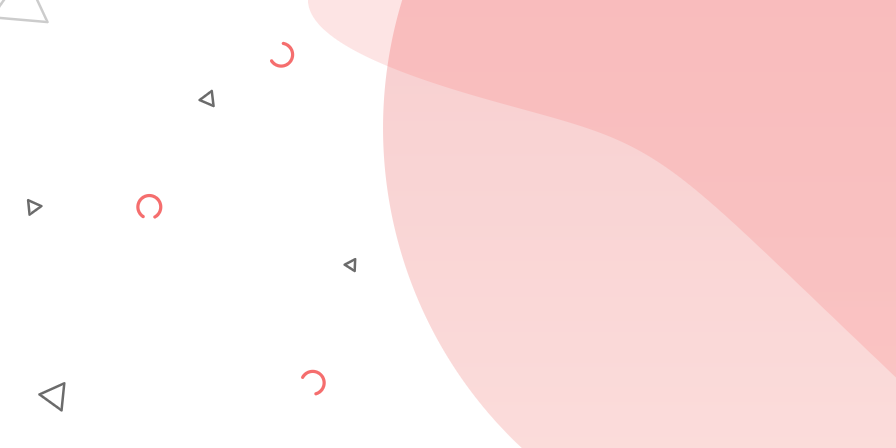
Reproduce this background procedurally as a Shadertoy shader.

```glsl
// Soft pink backdrop: a huge disc and a flowing wave overlap on white,
// with small outlined triangles and open rings scattered at the left.
// Every part is a signed distance in canvas heights, blended in order.

#define DISC_CENTER vec2(1.833, 0.714)
#define DISC_RADIUS 0.978
#define WAVE_START 0.6875
#define WAVE_BEND 1.448
#define WAVE_SOFTNESS 0.078
#define WAVE_SLOPE 0.8
#define RING_RADIUS 0.0255
#define RING_STROKE 0.0036
#define TRIANGLE_STROKE 0.0028

const float PI = 3.14159;
const vec3 WAVE_PINK = vec3(0.992, 0.894, 0.894);
const vec3 RING_RED = vec3(0.96, 0.43, 0.43);
const vec3 DARK_GREY = vec3(0.42);
const vec3 LIGHT_GREY = vec3(0.80);

// Antialiased coverage of a signed distance
float cover(float dist) {
    return clamp(0.5 - dist * iResolution.y, 0.0, 1.0);
}

// Wave hanging from the top: a root curve that bends into a steep ramp
float waveDistance(vec2 p) {
    float t = p.x - WAVE_START;
    float bend = exp((p.x - WAVE_BEND) / WAVE_SOFTNESS);
    float depth = 0.35 * sqrt(max(t, 0.0)) + 20.0 * min(t, 0.0)
                + WAVE_SLOPE * WAVE_SOFTNESS * log(1.0 + bend);
    float slope = 0.175 / sqrt(max(t, 1e-4)) + WAVE_SLOPE * bend / (1.0 + bend);
    return (1.0 - p.y - depth) / sqrt(1.0 + slope * slope);
}

// Outline of an equilateral triangle, folded onto a single edge
float triangleDistance(vec2 p, float radius, float angle) {
    float a = mod(atan(p.y, p.x) - angle, PI * 2.0 / 3.0) - PI / 3.0;
    vec2 q = length(p) * vec2(cos(a), sin(a));
    float halfEdge = 0.866 * radius;
    return length(q - vec2(0.5 * radius, clamp(q.y, -halfEdge, halfEdge)));
}

// Circular arc with round ends and a gap around the given angle
float ringDistance(vec2 p, float gapAngle, float halfGap) {
    float a = abs(mod(atan(p.y, p.x) - gapAngle + PI, 2.0 * PI) - PI);
    a -= max(a, halfGap);
    return length(length(p) * vec2(cos(a), sin(a)) - vec2(RING_RADIUS, 0.0));
}

void mainImage(out vec4 fragColor, in vec2 fragCoord) {
    vec2 p = fragCoord / iResolution.y;

    // Disc and wave, with a deeper pink where they overlap
    vec3 discPink = mix(vec3(0.984, 0.862, 0.857), vec3(0.972, 0.812, 0.815), p.y);
    vec3 overlapPink = mix(vec3(0.980, 0.770, 0.768), vec3(0.975, 0.738, 0.740), p.y);
    float disc = cover(length(p - DISC_CENTER) - DISC_RADIUS);
    float wave = cover(waveDistance(p));
    vec3 color = mix(mix(vec3(1.0), discPink, disc),
                     mix(WAVE_PINK, overlapPink, disc), wave);

    // Triangles: center, circumradius, angle of one corner
    vec4 triangles[5] = vec4[5](
        vec4(0.047, 0.992, 0.072, -0.61),
        vec4(0.465, 0.779, 0.0195, 3.26),
        vec4(0.0737, 0.538, 0.0187, 0.10),
        vec4(0.7846, 0.4086, 0.0152, 3.10),
        vec4(0.123, 0.116, 0.035, 3.04));
    for (int i = 0; i < 5; i++) {
        vec4 tri = triangles[i];
        float dist = triangleDistance(p - tri.xy, tri.z, tri.w);
        vec3 ink = i == 0 ? LIGHT_GREY : DARK_GREY;
        color = mix(color, ink, cover(dist - TRIANGLE_STROKE));
    }

    // Open rings: center, middle of the gap, half width of the gap
    vec4 rings[3] = vec4[3](
        vec4(0.6276, 0.878, 2.55, 1.17),
        vec4(0.3333, 0.538, 4.68, 0.54),
        vec4(0.698, 0.1455, 3.82, 1.18));
    for (int i = 0; i < 3; i++) {
        vec4 ring = rings[i];
        float dist = ringDistance(p - ring.xy, ring.z, ring.w);
        color = mix(color, RING_RED, cover(dist - RING_STROKE));
    }

    fragColor = vec4(color, 1.0);
}
```
